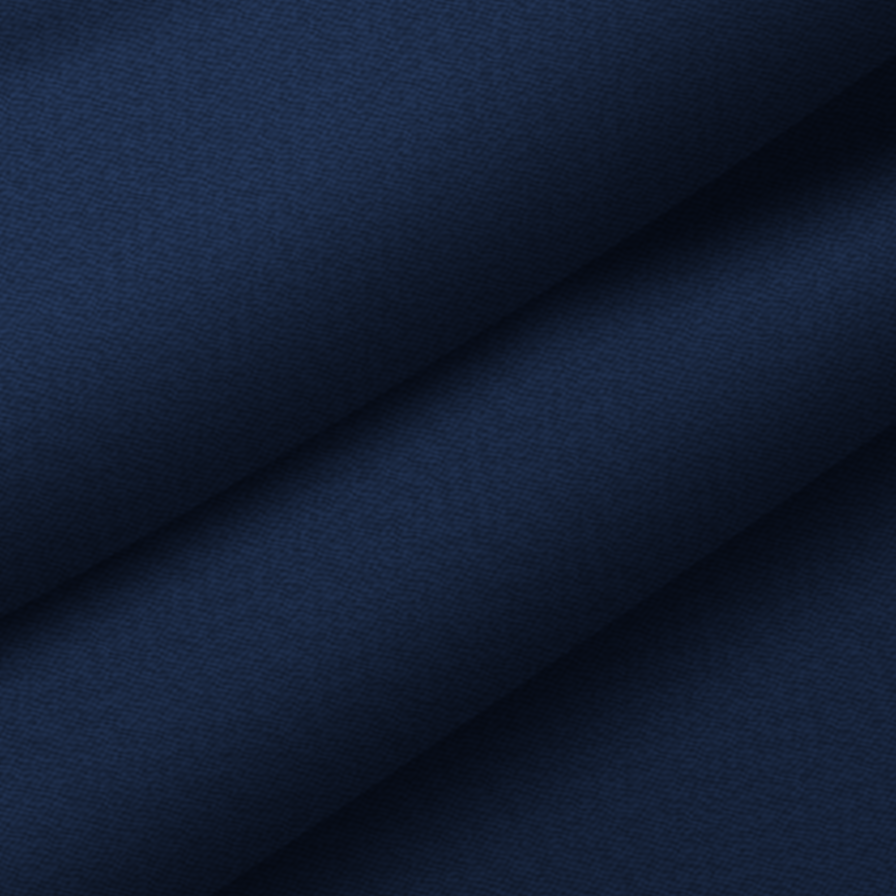
This texture is drawn by a three.js fragment shader. Its source:

```glsl
// Dark navy cloth lying in three broad diagonal folds with soft shadows.
// Two curved creases split the sheets; each sheet is shaded by its distance
// from the creases, then tinted by a navy ramp and a fine crossed weave.

varying vec2 vUv;

const vec3 SHADOW_NAVY = vec3(0.022, 0.040, 0.080);
const vec3 LIT_NAVY = vec3(0.124, 0.188, 0.305);
const float EDGE = 0.003;
const float TAU = 6.28318;

float hash(vec2 p) {
  return fract(sin(dot(p, vec2(127.1, 311.7))) * 43758.5453);
}

float noise(vec2 p) {
  vec2 i = floor(p);
  vec2 f = fract(p);
  f = f * f * (3.0 - 2.0 * f);
  float low = mix(hash(i), hash(i + vec2(1.0, 0.0)), f.x);
  float high = mix(hash(i + vec2(0.0, 1.0)), hash(i + vec2(1.0, 1.0)), f.x);
  return mix(low, high, f.y);
}

// Height of a crease at x: offset, slope and bend.
float crease(float x, vec3 shape) {
  return shape.x + x * (shape.y + x * shape.z);
}

float band(float d, float width) {
  return exp(-d * d / (width * width));
}

// Upper sheet: rises from its lower rim to a broad lit slope.
float upperSheet(vec2 p, float rim) {
  float light = 0.17 + 0.83 * smoothstep(-0.03, 0.34, rim);
  light *= 1.0 - 0.18 * smoothstep(0.25, 0.85, p.x);
  float corner = 1.0 - smoothstep(0.02, 0.38, p.x);
  float ridge = p.y - 0.885 - 0.35 * p.x;
  light -= 0.28 * corner * band(ridge - 0.07, 0.05);
  light += 0.06 * corner * band(ridge, 0.02);
  return light;
}

// Middle sheet: lit back between its rim and the shadow of the upper fold.
float middleSheet(vec2 p, float rim, float depth) {
  float slope = 0.17 + 0.63 * smoothstep(-0.02, 0.27, rim);
  slope += 0.06 * smoothstep(0.65, 1.0, p.x) * smoothstep(0.08, 0.25, rim);
  float opening = 0.30 * max(p.x - 0.62, 0.0);
  float shade = smoothstep(opening * 0.75 - 0.01, 0.10 + opening, depth);
  return slope * mix(0.02, 1.0, shade);
}

// Lower sheet: wide shadow easing into an even, dim surface.
float lowerSheet(vec2 p, float depth) {
  float light = 0.03 + 0.54 * smoothstep(-0.01, 0.21, depth);
  float rightGlow = band(length(p - vec2(0.92, 0.20)), 0.28);
  return light + 0.08 * rightGlow * smoothstep(0.03, 0.2, depth);
}

// Wavy thread lines whose direction and spacing follow the given frequency.
float threads(vec2 p, vec2 frequency, float wander) {
  return sin(TAU * (dot(p, frequency) + wander));
}

// Nearly level rows crossed by steep threads, broken up by fine grain.
float weave(vec2 p) {
  float wander = noise(p * 80.0);
  float rows = threads(p, vec2(38.0, 150.0), 0.7 * wander);
  float crossing = threads(p, vec2(125.0, -85.0), 0.5 * wander);
  float grain = noise(p * vec2(210.0, 270.0)) - 0.5;
  return 0.36 * rows + 0.24 * crossing + 1.1 * grain;
}

void main() {
  vec2 p = vUv;
  float upperRim = p.y - crease(p.x, vec3(0.310, 0.555, 0.075));
  float middleRim = p.y - crease(p.x, vec3(-0.155, 0.655, 0.030));

  // Stack the sheets from the lowest to the uppermost.
  float light = lowerSheet(p, -middleRim);
  light = mix(light, middleSheet(p, middleRim, -upperRim),
              smoothstep(-EDGE, EDGE, middleRim));
  light = mix(light, upperSheet(p, upperRim),
              smoothstep(-EDGE, EDGE, upperRim));

  // Gentle unevenness of the cloth.
  light += 0.03 * (noise(p * vec2(5.0, 7.0)) - 0.5);

  vec3 color = mix(SHADOW_NAVY, LIT_NAVY, clamp(light, 0.0, 1.0));
  color *= 1.0 + 0.22 * weave(p);
  gl_FragColor = vec4(color, 1.0);
}
```
